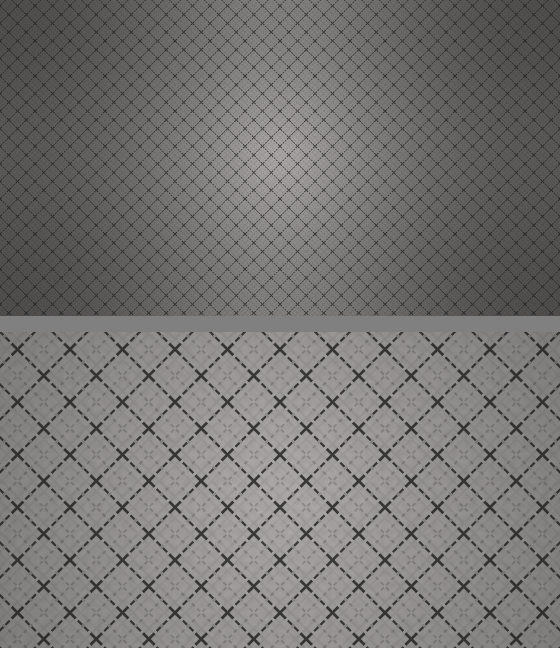
Top, the full canvas; bottom, a detail of the centre.
Reproduce this pattern procedurally as a Shadertoy shader.

```glsl
// Grey cloth with a diagonal lattice of dark crosses joined by short dashes,
// faint dotted lines inside each diamond, and a soft light in the middle.
// The lattice repeats 32 x 18 times; light and grain wrap at the edges.

const float PI = 3.14159;

vec2 gradientAt(vec2 cell, vec2 period) {
    cell = mod(cell, period);
    float h = fract(sin(dot(cell, vec2(12.99, 78.23))) * 4375.85);
    return vec2(cos(2.0 * PI * h), sin(2.0 * PI * h));
}

// Gradient noise that wraps after a whole number of cells
float wrappedNoise(vec2 p, vec2 period) {
    vec2 i = floor(p), f = p - i;
    vec2 u = f * f * f * (f * (f * 6.0 - 15.0) + 10.0);
    vec2 e = vec2(1.0, 0.0);
    float a = dot(gradientAt(i, period), f);
    float b = dot(gradientAt(i + e.xy, period), f - e.xy);
    float c = dot(gradientAt(i + e.yx, period), f - e.yx);
    float d = dot(gradientAt(i + e.xx, period), f - e.xx);
    return mix(mix(a, b, u.x), mix(c, d, u.x), u.y);
}

// Share of a pixel-wide window covered by a band around zero
float band(float d, float halfWidth, float pixel) {
    float lo = max(d - 0.5 * pixel, -halfWidth);
    float hi = min(d + 0.5 * pixel, halfWidth);
    return clamp((hi - lo) / pixel, 0.0, 1.0);
}

// Signed distance to the nearest whole number
float toWhole(float x) {
    return x - floor(x + 0.5);
}

// Line across "side", cut into cross arms and two dashes along "along"
float dashedLine(float side, float along, float pixel) {
    float d = toWhole(side) * 0.7071;
    float arm = band(toWhole(along), 0.22, pixel);
    float dash = band(abs(toWhole(along + 0.5)) - 0.12, 0.08, pixel);
    return max(band(d, 0.026, pixel) * arm, band(d, 0.021, pixel) * dash);
}

// Thin dotted line halfway between the main lines
float dottedLine(float side, float along, float pixel) {
    float d = toWhole(side + 0.5) * 0.7071;
    float dots = band(toWhole(along * 5.0), 0.28, pixel * 5.0);
    return band(d, 0.018, pixel) * dots;
}

void mainImage(out vec4 fragColor, in vec2 fragCoord) {
    vec2 uv = fragCoord / iResolution.xy;
    float pixel = 18.0 / iResolution.y;

    // Light: periodic distance from the middle
    vec2 away = sin(PI * (uv - 0.5)) * vec2(1.0, 0.52);
    float r = sqrt(dot(away, away) + 0.004);
    float light = mix(0.67, 0.348, r);

    // Cloth grain and a fine weave
    float grain = wrappedNoise(uv * vec2(256.0, 144.0), vec2(256.0, 144.0));
    vec2 weave = cos(2.0 * PI * uv * vec2(128.0, 72.0));
    light *= 1.0 + 0.05 * grain + 0.01 * weave.x * weave.y;

    // Lattice in diagonal coordinates
    vec2 p = uv * vec2(32.0, 18.0) + vec2(0.0, 0.33);
    vec2 q = vec2(p.x + p.y, p.x - p.y);
    float dark = max(dashedLine(q.x, q.y, pixel), dashedLine(q.y, q.x, pixel));
    float faint = max(dottedLine(q.x, q.y, pixel), dottedLine(q.y, q.x, pixel));

    // Soft inner diamond edges beside the dashes
    vec2 inner = abs(vec2(toWhole(q.x), toWhole(q.y)));
    float edge = max(band((inner.x - 0.2) * 0.7071, 0.02, pixel),
                     band((inner.y - 0.2) * 0.7071, 0.02, pixel));

    vec3 color = light * vec3(1.01, 0.995, 0.985);
    color *= 1.0 - 0.16 * faint - 0.05 * edge;
    color = mix(color, vec3(0.1, 0.1, 0.1), 0.78 * dark);
    fragColor = vec4(color, 1.0);
}
```
